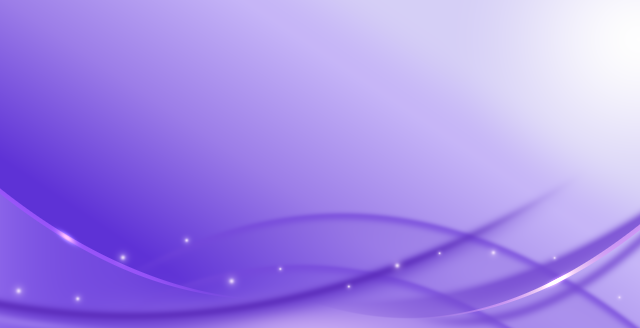
Reproduce this background procedurally as a WebGL 2 fragment shader.

```glsl
#version 300 es
precision highp float;
// Violet gradient with a white corner glow, sweeping soft curves and sparkles.
uniform vec2 u_resolution;
out vec4 fragColor;

const float ASPECT = 1.954;

float hash(float n) {
    return fract(sin(n * 127.1) * 43758.5453);
}

// Signed distance to y = vertex.y + bend * (x - vertex.x)^2, positive above
float parabola(vec2 p, vec2 vertex, float bend) {
    float dx = p.x - vertex.x;
    float slope = 2.0 * bend * dx;
    return (p.y - vertex.y - bend * dx * dx) / sqrt(1.0 + slope * slope);
}

float softLine(float d, float width) {
    return exp(-d * d / (width * width));
}

// Crisp stroke with antialiased sides
float stroke(float d, float halfWidth, float pixel) {
    return clamp((halfWidth - abs(d)) / pixel + 0.5, 0.0, 1.0);
}

// Shadow with separate fades above and below its ridge
float shade(float d, float above, float below) {
    return softLine(d, d > 0.0 ? above : below);
}

// Bright core with a faint halo
float sparkle(vec2 offset, float size) {
    float r = length(offset) / size;
    return 0.7 * exp(-r * r * 6.0) + 0.3 * exp(-r * r);
}

vec3 backdrop(vec2 p) {
    float t = dot(p, vec2(0.555, 0.83));
    vec3 color = mix(vec3(0.37, 0.195, 0.84), vec3(0.61, 0.49, 0.91), clamp((t - 0.43) / 0.41, 0.0, 1.0));
    color = mix(color, vec3(0.775, 0.71, 0.97), clamp((t - 0.84) / 0.40, 0.0, 1.0));
    color = mix(color, vec3(0.835, 0.81, 0.965), smoothstep(1.25, 1.48, t));
    float glow = length((p - vec2(1.95, 0.88)) * vec2(1.0, 1.05));
    return mix(color, vec3(0.995), 1.0 - smoothstep(-0.02, 0.60, glow));
}

void main() {
    vec2 p = gl_FragCoord.xy / u_resolution * vec2(ASPECT, 1.0);
    float pixel = 1.0 / u_resolution.y;
    vec3 color = backdrop(p);
    vec3 shadow = vec3(0.40, 0.22, 0.79);

    // Lighter fold below the left curve
    float left = parabola(p, vec2(0.84, 0.086), 0.47);
    float fold = smoothstep(pixel, -pixel, left) * (1.0 - smoothstep(0.35, 0.75, p.x));
    color = mix(color, vec3(0.56, 0.41, 0.92), fold * (0.30 + 0.60 * exp(-p.x * 5.0)));

    // Pale light rising from the lower edge
    vec2 pool = (p - vec2(0.95, -0.02)) / vec2(0.48, 0.10);
    color = mix(color, vec3(0.81, 0.70, 0.96), 0.9 * exp(-dot(pool, pool)));

    // Two translucent arches
    float outer = parabola(p, vec2(1.046, 0.342), -0.43);
    float inner = parabola(p, vec2(0.918, 0.186), -0.47);
    float archFade = smoothstep(0.25, 0.80, p.x);
    color = mix(color, shadow, archFade * 0.14 * shade(outer, 0.010, 0.08));
    color = mix(color, vec3(0.46, 0.28, 0.86), archFade * 0.65 * shade(outer, 0.010, 0.016));
    color = mix(color, vec3(0.46, 0.28, 0.86), archFade * 0.65 * shade(inner, 0.009, 0.020));

    // Long dark sweep, dissolving at upper right
    float sweep = parabola(p, vec2(0.40, 0.036), 0.226);
    float sweepFade = 1.0 - smoothstep(1.15, 1.80, p.x);
    color = mix(color, shadow, sweepFade * 0.78 * shade(sweep, 0.018, 0.038));
    color = mix(color, vec3(0.33, 0.14, 0.70), sweepFade * 0.5 * softLine(sweep, 0.012));

    // Pale rim beneath the sweep at lower left
    float rim = softLine(sweep + 0.045, 0.016) * (1.0 - smoothstep(0.1, 0.5, p.x));
    color = mix(color, vec3(0.61, 0.48, 0.93), 0.75 * rim);

    // Layered ribbon on the right
    float upper = parabola(p, vec2(1.10, 0.069), 0.36);
    float bright = parabola(p, vec2(1.25, 0.030), 0.56);
    float lower = parabola(p, vec2(1.40, 0.020), 0.80);
    float ribbonFade = smoothstep(0.85, 1.6, p.x);
    float inside = smoothstep(-pixel, pixel, bright);
    color = mix(color, vec3(0.46, 0.29, 0.82), ribbonFade * inside * 0.85 * shade(upper, 0.018, 0.075));
    color = mix(color, vec3(0.46, 0.29, 0.82), smoothstep(1.2, 1.5, p.x) * 0.7 * shade(lower, 0.018, 0.018));

    // Luminous tapered edges
    float leftFade = 1.0 - smoothstep(0.40, 0.78, p.x);
    float leftWidth = mix(0.0065, 0.002, smoothstep(0.35, 0.78, p.x));
    color = mix(color, vec3(0.60, 0.33, 0.98), leftFade * 0.95 * stroke(left, leftWidth, pixel));
    float glint = softLine(p.x - 1.70, 0.10);
    vec3 edge = mix(vec3(0.80, 0.58, 0.96), vec3(1.0, 0.90, 0.96), glint);
    float rightWidth = mix(0.002, 0.007, smoothstep(1.3, 1.9, p.x));
    color = mix(color, edge, smoothstep(1.25, 1.60, p.x) * 0.95 * stroke(bright, rightWidth, pixel));

    // Glints riding on the edges
    color += 0.45 * softLine(left, 0.010) * softLine(p.x - 0.204, 0.024);
    color += vec3(0.40, 0.32, 0.25) * softLine(bright, 0.009) * softLine(p.x - 1.70, 0.03);

    // Scattered sparkles in the lower part
    for (int i = 0; i < 12; i++) {
        float n = float(i);
        vec2 center = vec2((n + 0.2 + 0.6 * hash(n + 1.0)) / 12.0 * ASPECT, 0.06 + 0.24 * hash(n + 31.0));
        float size = mix(0.008, 0.020, pow(hash(n + 67.0), 2.5));
        color = mix(color, vec3(0.95, 0.88, 1.0), 0.9 * sparkle(p - center, size));
    }

    fragColor = vec4(clamp(color, 0.0, 1.0), 1.0);
}
```
